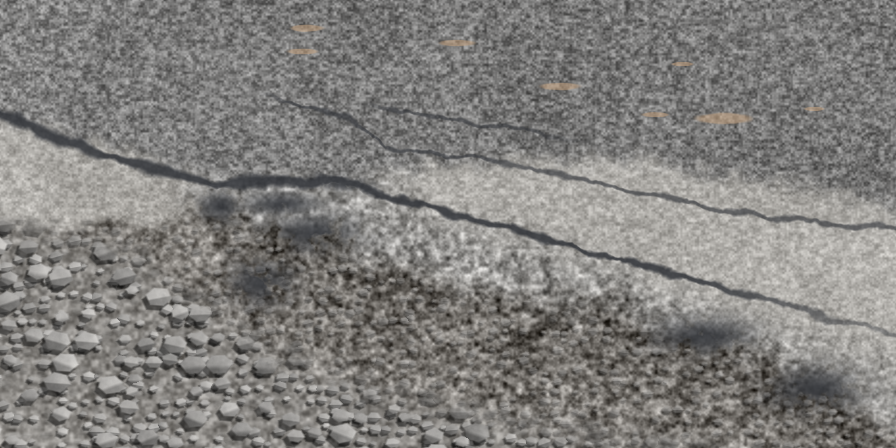
Give the GLSL for this texture, as a WebGL 2 fragment shader.

```glsl
#version 300 es
precision highp float;
uniform vec2 u_resolution;
out vec4 fragColor;

float hash(vec2 p) {
  vec3 q = fract(p.xyx * 0.1031);
  q += dot(q, q.yzx + 33.33);
  return fract((q.x + q.y) * q.z);
}

float noise(vec2 p) {
  vec2 i = floor(p), f = fract(p);
  f = f * f * (3.0 - 2.0 * f);
  return mix(mix(hash(i), hash(i + vec2(1, 0)), f.x),
             mix(hash(i + vec2(0, 1)), hash(i + 1.0), f.x), f.y);
}

float fbm(vec2 p) {
  float sum = 0.0, gain = 0.53;
  for (int i = 0; i < 4; i++, gain *= 0.5) {
    sum += gain * noise(p);
    p = mat2(1.6, 1.2, -1.2, 1.6) * p + 7.3;
  }
  return sum;
}

// Height of a polyline at x
float profile(float x, vec2 pts[6]) {
  float y = pts[0].y;
  for (int i = 0; i < 5; i++) {
    vec2 span = pts[i + 1] - pts[i];
    y += span.y * clamp((x - pts[i].x) / span.x, 0.0, 1.0);
  }
  return y;
}

float crack(vec2 p, float y, float width) {
  float wobble = 0.028 * (fbm(p * 22.0) - 0.5);
  float w = width * (0.35 + 1.3 * noise(p * vec2(24, 9)));
  return 1.0 - smoothstep(w * 0.3, w + 0.003, abs(p.y - y + wobble));
}

float spot(vec2 p, vec2 center, vec2 radius) {
  vec2 q = (p - center) / radius;
  return exp(-dot(q, q));
}

// Angular pebbles: x = coverage, y = brightness
vec2 pebbles(vec2 p, float density, float amount) {
  vec2 g = p * density;
  float best = 1.0, tone = 0.5;
  for (int k = 0; k < 9; k++) {
    vec2 id = floor(g) + vec2(k % 3 - 1, k / 3 - 1);
    float h = hash(id + 3.7), a = 6.283 * hash(id + 19.1);
    vec2 q = g - id - 0.2 - 0.6 * vec2(h, hash(id + 41.3));
    vec2 r = mat2(cos(a), -sin(a), sin(a), cos(a)) * (q * vec2(0.85, 1.15));
    float d = max(abs(r.x), max(abs(dot(r, vec2(0.5, 0.87))), abs(dot(r, vec2(0.6, -0.8)))));
    d -= mix(0.22, 0.46, hash(id + 8.8));
    if (hash(id + 63.5) < amount && d < best) {
      best = d;
      tone = 0.4 + 0.16 * h + 0.2 * smoothstep(-0.14, 0.0, q.y + 0.4 * r.x) + 0.12 * q.x;
    }
  }
  float soft = density * 0.004;
  return vec2(1.0 - smoothstep(-soft, soft * 0.5, best), tone);
}

vec3 layPebbles(vec3 base, vec2 p, float density, float amount, float mask) {
  vec2 stone = pebbles(p, density, amount);
  float shadow = pebbles(p + vec2(0.16, 0.2) / density, density, amount).x;
  float rough = 0.14 * (fbm(p * 60.0) - 0.5);
  vec3 tint = vec3(1.0, 0.99, 0.975) * (stone.y + rough);
  return mix(base * (1.0 - 0.5 * shadow * mask), tint, stone.x * mask);
}

void main() {
  vec2 p = gl_FragCoord.xy / u_resolution * vec2(2, 1);
  float broad = fbm(p * 5.0) - 0.5, rough = fbm(p * 28.0) - 0.5;
  float fine = noise(p * vec2(95, 130)) + 0.8 * noise(p * 215.0) - 0.9;
  float coarse = noise(p * vec2(62, 78)) + 0.8 * noise(p * 125.0) - 0.9;
  float edge = p.y + 0.06 * rough;

  // Layout lines
  float roadY = profile(p.x, vec2[6](vec2(0, 0.74), vec2(0.45, 0.595), vec2(0.8, 0.6),
    vec2(0.95, 0.635), vec2(1.4, 0.645), vec2(2, 0.53)));
  float mainY = profile(p.x, vec2[6](vec2(0, 0.745), vec2(0.3, 0.63), vec2(0.48, 0.59),
    vec2(0.75, 0.595), vec2(0.95, 0.54), vec2(2, 0.25)));
  float upperY = profile(p.x, vec2[6](vec2(0.58, 0.79), vec2(0.78, 0.74), vec2(0.86, 0.675),
    vec2(1.12, 0.635), vec2(1.7, 0.515), vec2(2, 0.49)));
  float slopeY = profile(p.x, vec2[6](vec2(0.45, 0.54), vec2(0.78, 0.47), vec2(1, 0.37),
    vec2(1.55, 0.27), vec2(1.75, 0.18), vec2(2, 0.05)));
  float gravelY = profile(p.x, vec2[6](vec2(0, 0.52), vec2(0.3, 0.44), vec2(0.6, 0.22),
    vec2(0.9, 0.12), vec2(1.2, 0.05), vec2(2, -0.06)));

  // Rubble and shaded slope
  float below = 1.0 - smoothstep(-0.05, 0.05, edge - slopeY + 0.1 * broad);
  float shade = below * smoothstep(-0.3, -0.02, p.y - slopeY) * smoothstep(0.4, 0.62, p.x);
  vec3 color = mix(vec3(0.6, 0.595, 0.585), vec3(0.5, 0.485, 0.465), below);
  color += 0.34 * coarse + 0.16 * fine + 0.18 * rough - 0.1 * shade;
  color = layPebbles(color, p + 5.0, 44.0, 0.45, 0.55 * below);

  // Dusty slabs
  float leftDust = smoothstep(0.47, 0.36, p.x + 0.1 * rough) * smoothstep(0.47, 0.53, edge);
  float rightDust = smoothstep(0.75, 1.0, p.x) * smoothstep(-0.1, 0.05, edge - mainY);
  rightDust += 0.45 * smoothstep(1.3, 1.7, p.x) * smoothstep(-0.02, 0.1, edge - slopeY);
  vec3 dust = vec3(0.69, 0.68, 0.66) + 0.17 * fine + 0.14 * broad;
  color = mix(color, dust, 0.85 * min(max(leftDust, rightDust), 1.0));

  // Asphalt
  float road = smoothstep(-0.025, 0.035, edge - roadY + 0.04 * broad);
  vec3 asphalt = vec3(0.465, 0.463, 0.46) + 0.26 * fine + 0.08 * broad;
  color = mix(color, asphalt + 0.04 * smoothstep(1.0, 0.0, p.x), road);

  // Loose gravel
  float gravel = 1.0 - smoothstep(-0.06, 0.04, edge - gravelY);
  color = mix(color, vec3(0.54, 0.53, 0.515) + 0.22 * coarse, gravel * 0.7);
  color = layPebbles(color, p, 34.0, 0.7, gravel);
  color = layPebbles(color, p + 2.0, 19.0, 0.5, gravel);

  // Hollows
  vec4 hollows[7] = vec4[7](vec4(0.49, 0.54, 0.05, 0.035), vec4(0.63, 0.545, 0.08, 0.025),
    vec4(0.7, 0.48, 0.1, 0.04), vec4(0.58, 0.37, 0.07, 0.05), vec4(0.77, 0.588, 0.06, 0.014),
    vec4(1.57, 0.25, 0.11, 0.04), vec4(1.82, 0.13, 0.1, 0.05));
  float dark = 0.0;
  for (int i = 0; i < 7; i++) dark = max(dark, spot(p, hollows[i].xy, hollows[i].zw));
  dark *= smoothstep(-0.22, 0.12, rough + 0.25 * coarse + 0.15 * dark);

  // Cracks
  float farSpan = smoothstep(0.8, 0.88, p.x) * smoothstep(1.35, 1.15, p.x);
  float gap = crack(p, mainY, mix(0.014, 0.008, smoothstep(0.7, 1.4, p.x)));
  gap *= 1.0 - 0.5 * smoothstep(1.5, 2.0, p.x);
  gap = max(gap, 0.75 * crack(p, upperY, 0.006) * smoothstep(0.56, 0.66, p.x));
  gap = max(gap, 0.7 * crack(p, 0.893 - 0.16 * p.x, 0.005) * farSpan);
  color = mix(color, vec3(0.19, 0.2, 0.22), 0.85 * max(dark, gap));

  // Ochre stains
  vec3 stains[8] = vec3[8](vec3(0.685, 0.937, 0.042), vec3(0.677, 0.885, 0.036),
    vec3(1.02, 0.904, 0.042), vec3(1.25, 0.807, 0.048), vec3(1.614, 0.735, 0.068),
    vec3(1.464, 0.744, 0.032), vec3(1.818, 0.757, 0.026), vec3(1.523, 0.857, 0.024));
  float stain = 0.0;
  for (int i = 0; i < 8; i++)
    stain = max(stain, spot(p, stains[i].xy, stains[i].z * vec2(1, 0.2)));
  stain = smoothstep(0.3, 0.6, stain + 0.3 * rough * step(0.05, stain));
  color = mix(color, vec3(0.67, 0.58, 0.49) + 0.1 * fine, 0.85 * stain);
  fragColor = vec4(clamp(color, 0.0, 1.0), 1.0);
}
```
